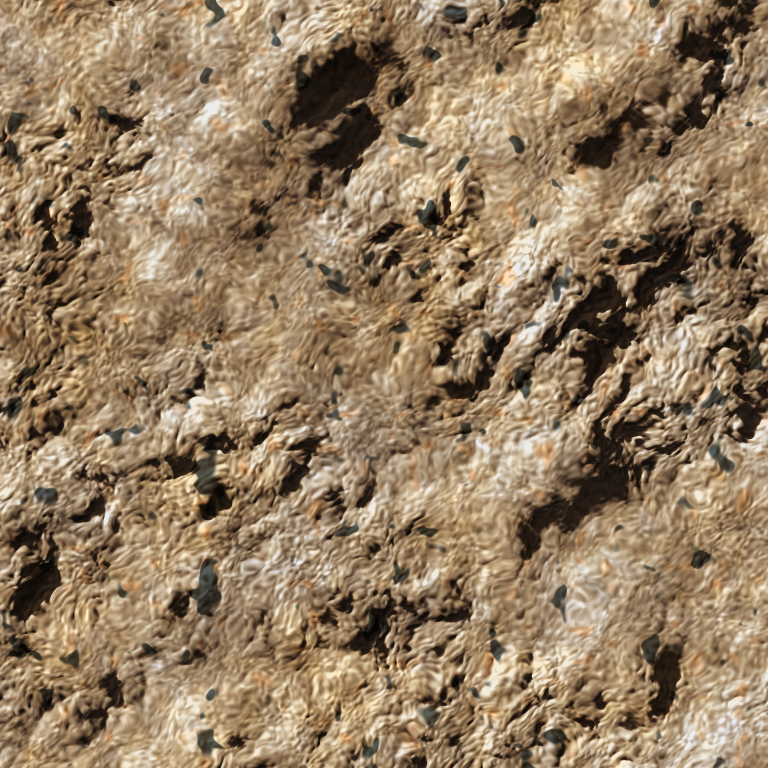
This texture is drawn by a WebGL 2 fragment shader. Its source:

```glsl
#version 300 es
precision highp float;
// Rough tan granite, raked by low sunlight from the upper left.

uniform vec2 u_resolution;
out vec4 fragColor;

vec2 hashGradient(vec2 cell) {
    vec3 v = fract(cell.xyx * vec3(0.1031, 0.1030, 0.0973));
    v += dot(v, v.yzx + 33.33);
    return fract((v.xx + v.yz) * v.zy) * 2.0 - 1.0;
}

// Gradient noise with quintic interpolation
float noise(vec2 p) {
    vec2 cell = floor(p), f = p - cell;
    vec2 w = f * f * f * (f * (f * 6.0 - 15.0) + 10.0);
    vec2 right = vec2(1.0, 0.0), up = vec2(0.0, 1.0);
    float bottom = mix(dot(hashGradient(cell), f),
                       dot(hashGradient(cell + right), f - right), w.x);
    float top = mix(dot(hashGradient(cell + up), f - up),
                    dot(hashGradient(cell + 1.0), f - 1.0), w.x);
    return 1.22 * mix(bottom, top, w.y);
}

// Stone height: broad swells, then rounded lumps parted by sharp creases
float relief(vec2 p, float roughness) {
    // stretch along the rising diagonal
    vec2 q = vec2((p.x + p.y) * 0.6, (p.y - p.x) * 0.8) * 6.0;
    float amplitude = 0.083;
    float height = amplitude * noise(q);
    for (int octave = 1; octave < 6; octave++) {
        q = mat2(0.8, 0.6, -0.6, 0.8) * q * 1.9 + 17.3;
        amplitude *= 0.53;
        float n = noise(q);
        float lump = octave < 5 ? sqrt(n * n + 0.0015) : n;
        height += amplitude * roughness * lump;
    }
    return height;
}

// Cast shadow: highest obstacle above the ray toward the sun
float castShadow(vec2 p, vec2 sun, float height, float roughness) {
    float obstacle = -1.0;
    float reach = 0.004;
    for (int i = 0; i < 10; i++) {
        reach *= 1.3;
        float blocker = relief(p + sun * reach, roughness);
        obstacle = max(obstacle, blocker - height - 0.7 * reach);
    }
    return smoothstep(0.0, 0.006, obstacle);
}

// Warm ramp from brown-black through tan to cream
vec3 stoneColor(float tone) {
    float square = tone * tone;
    return tone * vec3(1.0, 0.72 + 0.28 * square, 0.51 + 0.47 * square * tone);
}

void main() {
    vec2 p = gl_FragCoord.xy / u_resolution.y;
    vec2 sun = normalize(vec2(-1.0, 0.85));

    // Bend the ground so lumps become irregular
    vec2 ground = p + 0.016 * vec2(noise(p * 13.0 + 4.7), noise(p * 13.0 + 51.2))
                    + 0.005 * vec2(noise(p * 47.0 + 9.1), noise(p * 47.0 + 73.6));

    // Smooth plates alternate with broken patches
    float patchNoise = noise(p * 3.7 + 2.4) + 0.5 * noise(p * 9.0 + 31.0);
    float roughness = mix(0.6, 1.35, smoothstep(-0.3, 0.3, patchNoise));

    // Sunlit slope and shadow
    float height = relief(ground, roughness);
    float slope = (height - relief(ground + sun * 0.003, roughness)) / 0.003;
    float shadow = castShadow(ground, sun, height, roughness);

    // Mineral brightness at three grain sizes
    float tone = 0.64 - 0.07 * (roughness - 0.95);
    tone += 0.15 * noise(p * 4.0 + 83.0);
    tone += 0.20 * noise(ground * 18.0 + 27.0);
    tone += 0.22 * noise(ground * 110.0 + 61.0);
    tone += 0.18 * slope / sqrt(1.0 + 0.2 * slope * slope);
    tone *= mix(1.0, 0.24, shadow);
    vec3 color = stoneColor(clamp(tone, 0.05, 0.95));

    // Ochre and grey drift, with small rust stains
    float drift = noise(p * 6.0 + 14.0) + 0.7 * noise(ground * 33.0 + 90.0);
    color *= 1.0 + drift * vec3(0.06, 0.0, -0.16);
    float rust = smoothstep(0.25, 0.55, noise(ground * 40.0 + 120.0));
    color *= 1.0 + rust * vec3(0.06, -0.06, -0.18);

    // Dark greenish mica flecks, mostly in broken patches
    float mica = noise(ground * 24.0 + 140.0) + 0.4 * noise(ground * 70.0 + 8.0);
    mica = smoothstep(0.34, 0.5, mica + 0.12 * (roughness - 0.95));
    color = mix(color, color * vec3(0.36, 0.40, 0.42), mica);

    fragColor = vec4(color, 1.0);
}
```
